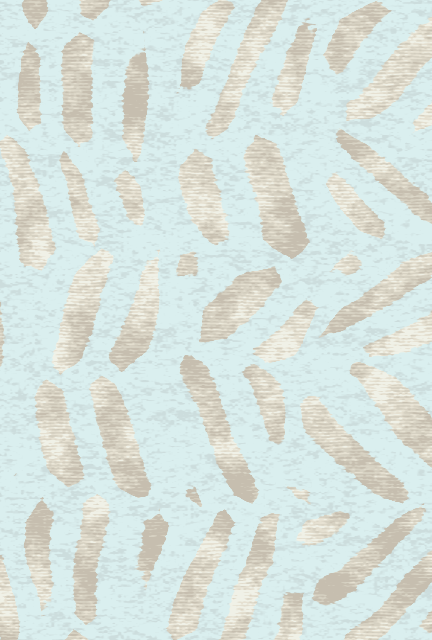
A WebGL 2 fragment shader for this pattern:

```glsl
#version 300 es
precision highp float;
// A woven rug: patches of tapering sand bands, turned patch by patch, on pale aqua.

uniform vec2 u_resolution;
out vec4 fragColor;

vec2 hash2(vec2 p) {
  vec3 q = fract(p.xyx * vec3(0.1031, 0.1030, 0.0973));
  q += dot(q, q.yzx + 33.33);
  return fract((q.xx + q.yz) * q.zy);
}

float noise(vec2 p) {
  vec2 i = floor(p), f = fract(p);
  f = f * f * (3.0 - 2.0 * f);
  return mix(mix(hash2(i).x, hash2(i + vec2(1, 0)).x, f.x),
             mix(hash2(i + vec2(0, 1)).x, hash2(i + vec2(1, 1)).x, f.x), f.y);
}

// Nearest patch: xy = its grid cell, z = closeness to the border (0 on it).
vec3 findPatch(vec2 g) {
  float near = 9.0, second = 9.0;
  vec2 id = vec2(0);
  for (int y = -1; y <= 1; y++)
    for (int x = -1; x <= 1; x++) {
      vec2 cell = floor(g) + vec2(x, y);
      float d = length(cell + 0.2 + 0.6 * hash2(cell + 17.0) - g);
      if (d < near) { second = near; near = d; id = cell; }
      else second = min(second, d);
    }
  return vec3(id, second - near);
}

// Signed distance to the bands, negative inside.
float bandDistance(vec2 p) {
  // Gentle bends
  p += 0.035 * (vec2(noise(p * 7.0), noise(p * 7.0 + 40.0)) - 0.5);
  vec3 area = findPatch(p * vec2(4.0, 5.0));
  vec2 rnd = hash2(area.xy + 5.0);

  // Rows lean alternately right and left, flatter toward the right side
  float across = clamp(area.x / 2.0, 0.0, 1.0);
  float lean = mod(area.y, 2.0) < 0.5 ? 0.1 + 0.95 * across : -0.2 - 0.45 * across;
  lean += 0.4 * (rnd.x - 0.5);
  vec2 normal = vec2(cos(lean), -sin(lean));

  // Repeated bands, each with its own width and pointed ends
  float period = 0.082 + 0.016 * rnd.y;
  float u = dot(p, normal) / period + rnd.x * 7.0;
  vec2 own = hash2(vec2(floor(u), area.x * 13.0 + area.y * 31.0) + 50.0);
  float halfWidth = 0.19 + 0.08 * own.x + 0.1 * (noise(p * 11.0) - 0.3);
  halfWidth *= smoothstep(-0.06, 0.2, area.z - 0.14 * own.y);
  float offset = fract(u) - 0.5 + 0.12 * (noise(p * 13.0 + 9.0) - 0.5);
  return (abs(offset) - halfWidth) * period + 0.004 * (1.0 - smoothstep(0.0, 0.1, area.z));
}

void main() {
  vec2 p = gl_FragCoord.xy / u_resolution.y;

  // Yarn: short horizontal stitches, fine grain and wavering ribs
  float stitch = noise(p * vec2(85.0, 235.0));
  float grain = noise(p * vec2(230.0, 420.0) + 70.0);
  float rib = 0.5 + 0.5 * sin(1230.0 * p.y + 5.0 * noise(p * vec2(22.0, 30.0)));
  float wear = noise(p * 13.0 + 20.0) * 0.65 + noise(p * 34.0) * 0.35;

  // Aqua ground
  float shade = 0.45 * stitch + 0.35 * grain + 0.2 * noise(p * vec2(12.0, 60.0));
  vec3 ground = mix(vec3(0.80, 0.865, 0.865), vec3(0.855, 0.938, 0.938),
                    smoothstep(0.24, 0.53, shade));

  // Sand bands, from worn tan to cream
  float tone = 0.5 + 1.1 * (wear - 0.5) + 0.4 * (stitch - 0.5)
             + 0.3 * (grain - 0.5) + 0.24 * (rib - 0.5);
  vec3 sand = mix(vec3(0.775, 0.745, 0.685), vec3(0.84, 0.82, 0.76), smoothstep(0.2, 0.46, tone));
  sand = mix(sand, vec3(0.90, 0.88, 0.82), smoothstep(0.48, 0.66, tone));
  sand = mix(sand, vec3(0.94, 0.945, 0.905), smoothstep(0.66, 0.84, tone));

  // Edges frayed by the stitches
  float d = bandDistance(p) + 0.005 * (stitch - 0.5) + 0.003 * (grain - 0.5);
  float soft = max(0.0012, 0.7 / u_resolution.y);
  fragColor = vec4(mix(ground, sand, 1.0 - smoothstep(-soft, soft, d)), 1.0);
}
```
